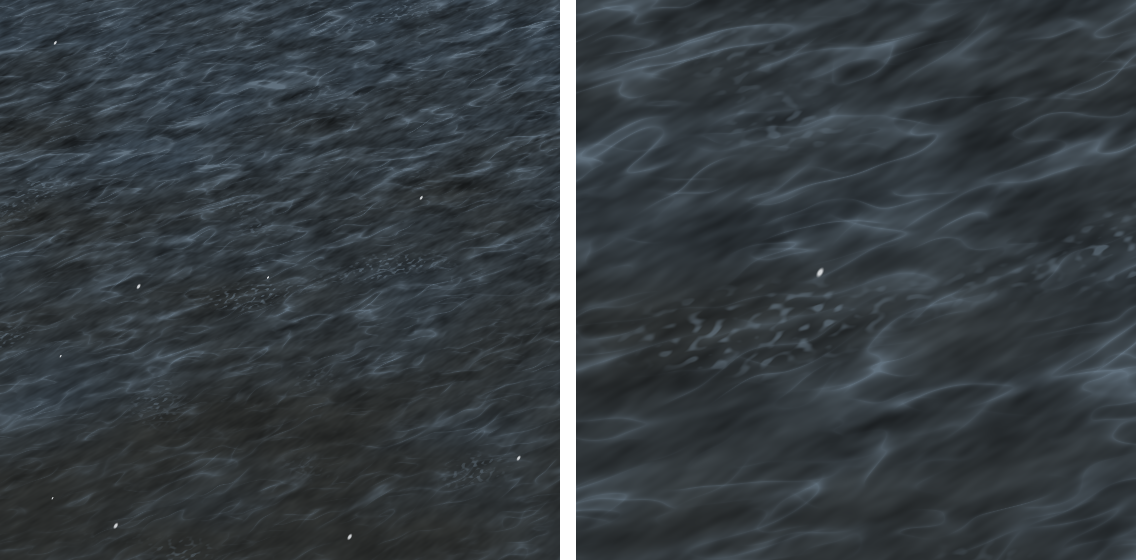
Left: the whole. Right: its middle third, enlarged.
Write a three.js fragment shader that draws this texture.

```glsl
// Dark wind-rippled sea seen from above, with slanting wavelets, sparse foam and glints.
varying vec2 vUv;

#define WIND_ANGLE 0.38
#define PERSPECTIVE 0.50
#define RIPPLE_FREQ vec2(8.0, 31.0)
#define CREST_SHARPNESS 9.0
#define CREST_GAIN 1.30
#define CHOP_CONTRAST 0.62
#define FOAM_AMOUNT 0.50
#define GLINT_CHANCE 0.10
#define BROWN_WATER vec3(0.170, 0.179, 0.176)
#define BLUE_WATER vec3(0.185, 0.225, 0.260)
#define CREST_COLOR vec3(0.400, 0.465, 0.520)
#define GLINT_COLOR vec3(0.82, 0.83, 0.84)

vec2 hash22(vec2 p) {
  vec3 h = fract(p.xyx * vec3(0.1031, 0.1030, 0.0973));
  h += dot(h, h.yzx + 33.33);
  return fract((h.xx + h.yz) * h.zy);
}

// Gradient noise, roughly -0.8 to 0.8
float slope(vec2 cell, vec2 offset) {
  return dot(hash22(cell) * 2.0 - 1.0, offset);
}

float noise(vec2 p) {
  vec2 i = floor(p), f = fract(p);
  vec2 u = f * f * f * (f * (f * 6.0 - 15.0) + 10.0);
  vec2 e = vec2(0.0, 1.0);
  float low = mix(slope(i, f), slope(i + e.yx, f - e.yx), u.x);
  float high = mix(slope(i + e.xy, f - e.xy), slope(i + e.yy, f - e.yy), u.x);
  return 1.5 * mix(low, high, u.y);
}

// Coordinates along and across a direction
vec2 align(vec2 p, float angle) {
  float c = cos(angle), s = sin(angle);
  return vec2(c * p.x + s * p.y, c * p.y - s * p.x);
}

// Broken bright ridges: sharp on one flank, a soft fall on the other
float crests(vec2 p, float angle, vec2 freq, float seed) {
  vec2 q = align(p, angle) * freq + seed;
  q.y += 0.40 * noise(q * vec2(1.7, 0.6) + 7.3);
  q.x += 0.35 * noise(q * 0.8 + 3.1);
  float n = noise(q);
  float ridge = exp(-CREST_SHARPNESS * max(1.5 * n, -0.75 * n));
  float gaps = smoothstep(-0.10, 0.50, noise(q * vec2(0.75, 0.62) + 41.7));
  return ridge * gaps;
}

// Small-scale relief in four octaves
float chop(vec2 p) {
  float sum = 0.0, gain = 0.55;
  vec2 freq = RIPPLE_FREQ * vec2(1.1, 0.9);
  for (int i = 0; i < 4; i++) {
    float turn = WIND_ANGLE + 0.08 * float(i);
    sum += gain * noise(align(p, turn) * freq + 19.7 * float(i + 1));
    freq *= 1.8;
    gain *= 0.75;
  }
  return sum;
}

// Rare elongated sparkles, one candidate per cell
float glints(vec2 uv) {
  vec2 grid = uv * 7.0;
  vec2 cell = floor(grid);
  vec2 rnd = hash22(cell + 83.0);
  vec2 center = 0.2 + 0.6 * hash22(cell + 17.0);
  vec2 d = align(fract(grid) - center, 1.0) * vec2(0.65, 1.2);
  float radius = mix(0.012, 0.036, rnd.y * rnd.y);
  float spot = 1.0 - smoothstep(0.35 * radius, 1.3 * radius, length(d));
  return spot * step(rnd.x, GLINT_CHANCE);
}

void main() {
  // Mild foreshortening: wavelets shrink toward the top
  float y = vUv.y;
  vec2 p = vec2((vUv.x - 0.5) * (1.0 + 0.4 * y), y + PERSPECTIVE * y * y) + 3.0;

  // Broad swell patches shift the water between brown and blue
  vec2 s = align(p, 0.20);
  float swell = noise(s * vec2(2.1, 5.2)) + 0.5 * noise(s * vec2(4.5, 11.0) + 9.0);
  float blueness = clamp(0.02 + 0.90 * y + 0.55 * swell, 0.0, 1.0);
  vec3 color = mix(BROWN_WATER, BLUE_WATER, blueness);

  // Relief and crests, softer near the bottom
  float clarity = mix(0.5, 1.1, smoothstep(0.0, 0.8, y));
  float relief = chop(p);
  color *= 1.0 + CHOP_CONTRAST * clarity * relief + 0.08 * swell;
  float light = 0.75 * crests(p, WIND_ANGLE - 0.06, RIPPLE_FREQ, 5.0);
  light += 0.60 * crests(p, WIND_ANGLE + 0.16, RIPPLE_FREQ * 1.4, 31.0);
  light += 0.45 * crests(p, WIND_ANGLE - 0.18, RIPPLE_FREQ * 1.9, 67.0);
  light *= CREST_GAIN * clarity * (0.65 + 0.35 * swell + 0.6 * relief);
  color = mix(color, CREST_COLOR, clamp(light, 0.0, 0.9));

  // Fine foam specks, confined to a few patches
  float patches = smoothstep(0.35, 0.80, noise(s * vec2(4.0, 8.0) + 53.0));
  float specks = smoothstep(0.05, 0.60, noise(align(p, 0.5) * vec2(85.0, 150.0)));
  color = mix(color, CREST_COLOR * 1.15, FOAM_AMOUNT * patches * specks);

  color = mix(color, GLINT_COLOR, glints(vUv));
  gl_FragColor = vec4(color, 1.0);
}
```
